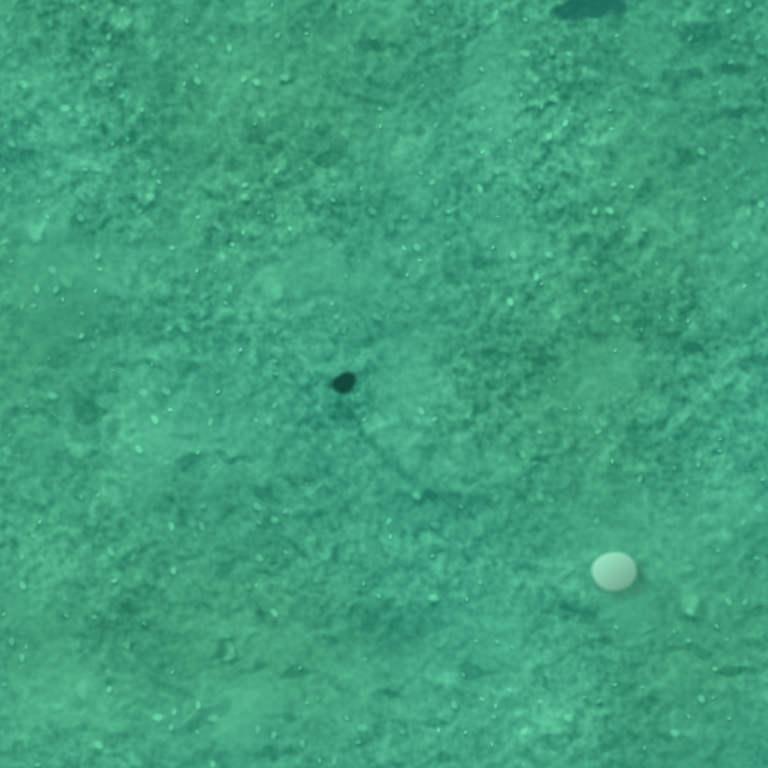
Write a WebGL 1 fragment shader that draws this texture.

```glsl
precision highp float;
// Murky green seabed: layered gradient noise forms silt and clumps, lit from above,
// with smooth sand patches, scattered shell flecks and stones, a burrow with a
// furrow beside it, a pale pebble and a dark ledge.
uniform vec2 u_resolution;

const vec3 SILT = vec3(0.249, 0.620, 0.488);
const vec3 TONE_STEP = vec3(0.034, 0.045, 0.034);
const vec3 BLUE_TINT = vec3(-0.008, 0.002, 0.015);
const vec3 BURROW = vec3(0.06, 0.27, 0.22);
const vec3 PEBBLE = vec3(0.56, 0.85, 0.72);
const vec3 LEDGE = vec3(0.10, 0.40, 0.35);
const vec2 BURROW_POS = vec2(0.445, 0.503);
const vec2 PEBBLE_POS = vec2(0.801, 0.257);
const vec2 LEDGE_POS = vec2(0.770, 0.990);
const vec2 LIGHT = vec2(-0.002, 0.005);
const float BROAD = 0.42;
const float GRAIN = 0.52;
const float RELIEF = 1.15;
const float CREVICE = 1.7;
const float FLECK_CELLS = 52.0;
const float STONE_CELLS = 15.0;

vec2 hash2(vec2 p) {
  vec3 q = fract(vec3(p.xyx) * vec3(0.1031, 0.1030, 0.0973));
  q += dot(q, q.yzx + 33.33);
  return fract((q.xx + q.yz) * q.zy);
}

float corner(vec2 cell, vec2 d) {
  return dot(hash2(cell + 57.0) * 2.0 - 1.0, d);
}

// Gradient noise scaled to roughly unit deviation
float noise(vec2 p) {
  vec2 i = floor(p), f = fract(p);
  vec2 u = f * f * f * (f * (f * 6.0 - 15.0) + 10.0);
  vec2 e = vec2(1.0, 0.0);
  float low = mix(corner(i, f), corner(i + e, f - e), u.x);
  float high = mix(corner(i + e.yx, f - e.yx), corner(i + 1.0, f - 1.0), u.x);
  return 4.6 * mix(low, high, u.y);
}

// Clump height, slightly stretched along the rising diagonal
float clumps(vec2 p) {
  vec2 q = vec2(0.82 * p.x + 0.57 * p.y, 1.25 * (0.82 * p.y - 0.57 * p.x));
  return 0.65 * noise(q * 21.0 + 3.0) + 0.5 * noise(q * 43.0 + 11.0);
}

// Irregular soft blobs in jittered cells, each with a shadow below it
float scatter(vec2 p, float cells, float chance, vec2 radii, float shade) {
  vec2 q = p * cells, home = floor(q);
  float sum = 0.0;
  for (int y = -1; y <= 1; y++) {
    for (int x = -1; x <= 1; x++) {
      vec2 cell = home + vec2(float(x), float(y));
      vec2 kind = hash2(cell + cells * 3.0);
      vec2 d = q - cell - 0.2 - 0.6 * hash2(cell + cells * 7.0);
      float turn = kind.y * 6.2832;
      vec2 axis = vec2(cos(turn), sin(turn));
      float r = mix(radii.x, radii.y, kind.y * kind.y);
      vec2 s = vec2(dot(d, axis), 1.4 * dot(d, vec2(-axis.y, axis.x))) / r;
      float body = 1.0 - smoothstep(0.35, 1.25, length(s));
      float shadow = 1.0 - smoothstep(0.3, 1.5, length(d + vec2(-0.2, 0.7) * r) / r);
      float strength = step(kind.x, chance) * (0.35 + kind.x / chance * 0.65);
      sum += strength * (body - shade * shadow * (1.0 - body));
    }
  }
  return sum;
}

float segmentDistance(vec2 p, vec2 a, vec2 b) {
  vec2 pa = p - a, ba = b - a;
  return length(pa - ba * clamp(dot(pa, ba) / dot(ba, ba), 0.0, 1.0));
}

// Soft mask of an ellipse
float ellipse(vec2 p, vec2 center, vec2 radius, float soft) {
  return 1.0 - smoothstep(1.0 - soft, 1.0 + soft, length((p - center) / radius));
}

void main() {
  vec2 p = gl_FragCoord.xy / u_resolution.y;
  vec2 warp = vec2(noise(p * 17.0), noise(p * 17.0 + 40.0)) * 0.004;
  vec2 w = p + warp;
  vec2 ragged = w + vec2(noise(p * 45.0 + 9.0), noise(p * 45.0 + 25.0)) * 0.003;

  // Silt: broad shading, lit clumps, fine grain, smoother pale patches
  float patches = smoothstep(0.5, 1.5, noise(ragged * 7.0 + 21.0));
  float rough = (0.85 + 0.3 * smoothstep(0.1, 0.9, p.y)) * (1.0 - 0.5 * patches);
  rough *= 1.0 + 0.25 * clamp(noise(p * 5.0 + 90.0), -1.0, 1.0);
  float height = clumps(ragged);
  float tone = 0.22 * noise(p * 2.6 + 8.0) + BROAD * noise(w * 8.0) + 0.8 * patches;
  tone += 0.25 * noise(w * 13.0 + 17.0);
  tone += rough * (0.42 * height + RELIEF * (height - clumps(ragged + LIGHT)));
  tone += rough * GRAIN * (noise(p * 78.0) + 0.75 * noise(p * 130.0 + 5.0));

  // Crevices in rough areas
  float broken = smoothstep(-0.6, 0.9, noise(p * 4.0 + 33.0));
  float pits = smoothstep(0.6, 1.7, noise(ragged * vec2(22.0, 36.0) + 60.0));
  tone -= CREVICE * broken * pits;

  // Shell flecks and half-buried stones
  float fleckChance = 0.11 + 0.09 * smoothstep(0.3, 0.9, p.y);
  tone += 3.4 * scatter(p, FLECK_CELLS, fleckChance, vec2(0.18, 0.42), 0.35);
  tone += 2.1 * scatter(ragged, STONE_CELLS, 0.13, vec2(0.14, 0.38), 0.9);

  // Furrow running from the burrow, with a pale ridge above it
  float furrow = min(segmentDistance(ragged, vec2(0.435, 0.475), vec2(0.555, 0.355)),
                     segmentDistance(ragged, vec2(0.555, 0.355), vec2(0.635, 0.350)));
  float ridge = segmentDistance(ragged, vec2(0.490, 0.450), vec2(0.605, 0.368));
  float depth = 1.3 + 0.5 * clamp(noise(p * 30.0 + 12.0), -1.0, 1.0);
  tone += 0.7 * (1.0 - smoothstep(0.010, 0.032, ridge));
  tone -= depth * (1.0 - smoothstep(0.001, 0.014, furrow));

  vec3 color = SILT + TONE_STEP * clamp(tone, -3.2, 5.0);
  color += BLUE_TINT * (0.5 * noise(p * 3.0 + 70.0) + 0.7 * (p.x - p.y));

  // Landmarks
  color = mix(color, BURROW, 0.92 * ellipse(w, BURROW_POS, vec2(0.019, 0.014), 0.3));
  color = mix(color, LEDGE, 0.8 * ellipse(ragged, LEDGE_POS, vec2(0.046, 0.016), 0.3));
  color *= 1.0 - 0.18 * ellipse(p, PEBBLE_POS + vec2(0.008, -0.010), vec2(0.034, 0.028), 0.3);
  vec2 facing = (p - PEBBLE_POS) / 0.03;
  vec3 shell = PEBBLE * (0.92 + 0.16 * dot(facing, vec2(-0.6, 0.8)));
  color = mix(color, shell, ellipse(p + warp * 0.4, PEBBLE_POS, vec2(0.030, 0.025), 0.14));
  gl_FragColor = vec4(clamp(color, 0.0, 1.0), 1.0);
}
```
